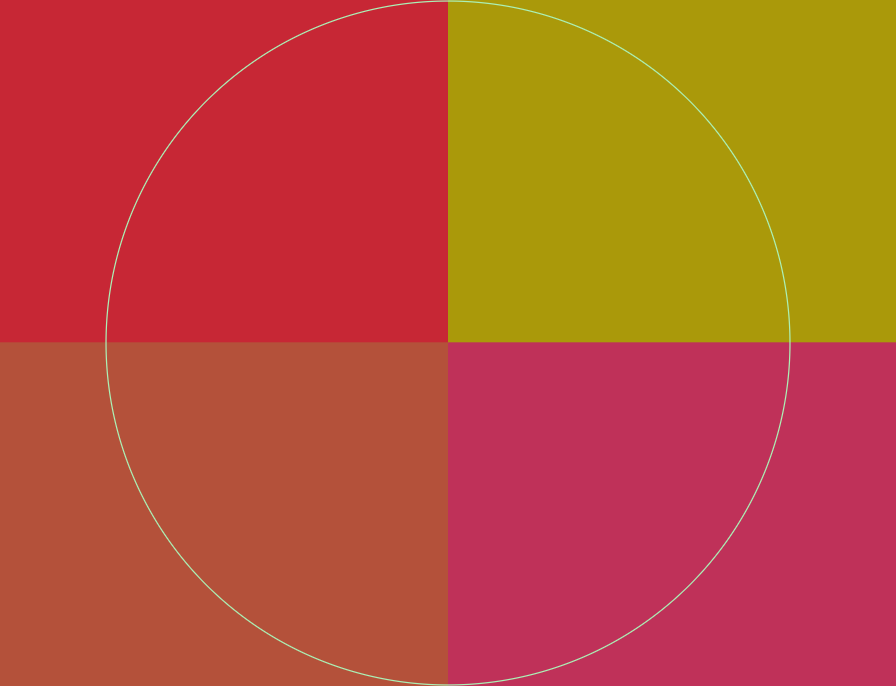
This background is drawn by a Shadertoy shader. Its source:

```glsl
// Four flat colour quadrants meeting at the centre, with a hairline circle
// that spans the full height. The quadrants blend by smoothed axis steps and
// the circle is the thin band around a distance function.

const vec3 TOP_LEFT = vec3(0.780, 0.153, 0.208);
const vec3 TOP_RIGHT = vec3(0.667, 0.600, 0.039);
const vec3 BOTTOM_LEFT = vec3(0.706, 0.318, 0.227);
const vec3 BOTTOM_RIGHT = vec3(0.749, 0.192, 0.349);
const vec3 RING_COLOR = vec3(0.67, 0.94, 0.71);

// Lengths are fractions of the canvas height.
const vec2 CROSSING = vec2(0.0, 0.001);
const float RING_RADIUS = 0.4985;
const float RING_WIDTH = 0.0018;

// Coverage of the positive side of an edge, smoothed over one pixel.
float edgeCoverage(float signedDistance, float pixel) {
    return clamp(signedDistance / pixel + 0.5, 0.0, 1.0);
}

// Coverage of a circular line, including lines thinner than a pixel.
float ringCoverage(vec2 p, float pixel) {
    float offset = length(p) - RING_RADIUS;
    float outer = edgeCoverage(offset + 0.5 * RING_WIDTH, pixel);
    float inner = edgeCoverage(offset - 0.5 * RING_WIDTH, pixel);
    return outer - inner;
}

void mainImage(out vec4 fragColor, in vec2 fragCoord) {
    float pixel = 1.0 / iResolution.y;
    vec2 p = (fragCoord - 0.5 * iResolution.xy) * pixel;

    // Quadrants
    float right = edgeCoverage(p.x - CROSSING.x, pixel);
    float top = edgeCoverage(p.y - CROSSING.y, pixel);
    vec3 lower = mix(BOTTOM_LEFT, BOTTOM_RIGHT, right);
    vec3 upper = mix(TOP_LEFT, TOP_RIGHT, right);
    vec3 color = mix(lower, upper, top);

    // Hairline circle
    color = mix(color, RING_COLOR, ringCoverage(p, pixel));

    fragColor = vec4(color, 1.0);
}
```
